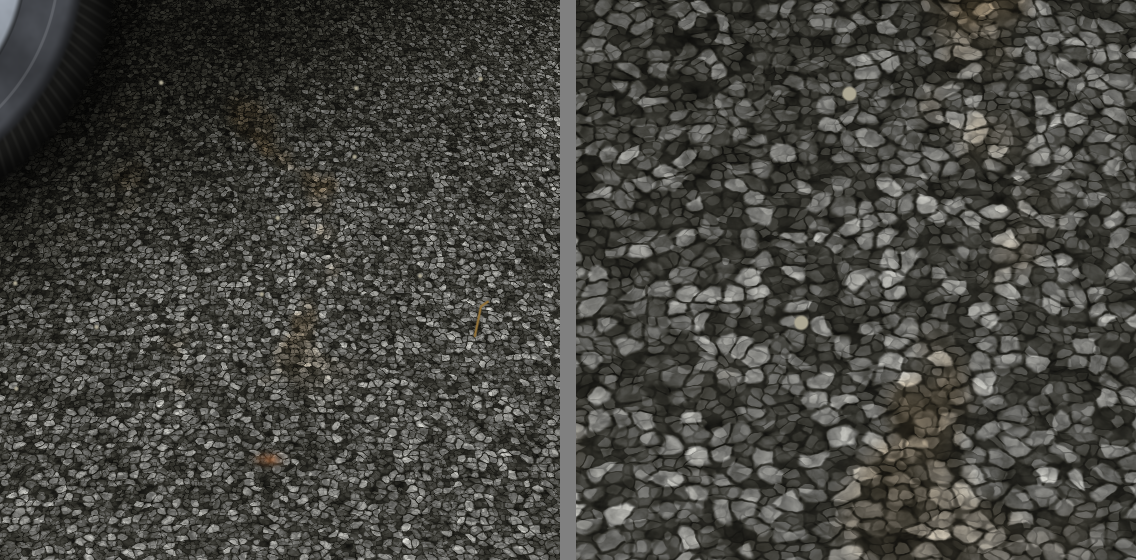
Left, the full canvas; right, a detail of the centre.
Reproduce this texture procedurally as a Shadertoy shader.

```glsl
vec2 hash2(vec2 p) {
    return fract(sin(vec2(dot(p, vec2(127.1, 311.7)), dot(p, vec2(269.5, 183.3)))) * 43758.5453);
}

float noise(vec2 p) {
    vec2 i = floor(p), f = fract(p);
    f = f * f * (3.0 - 2.0 * f);
    float low = mix(hash2(i).x, hash2(i + vec2(1, 0)).x, f.x);
    float high = mix(hash2(i + vec2(0, 1)).x, hash2(i + vec2(1, 1)).x, f.x);
    return mix(low, high, f.y);
}

float fbm(vec2 p) {
    float sum = 0.0, amp = 0.5;
    for (int i = 0; i < 4; i++) {
        sum += amp * noise(p);
        p = mat2(1.6, 1.2, -1.2, 1.6) * p + 5.3;
        amp *= 0.5;
    }
    return sum / 0.94;
}

// Angular, randomly turned stones: x = coverage, y = tone
vec2 chips(vec2 p) {
    vec2 cell = floor(p), f = fract(p);
    float nearest = 9.0, second = 9.0, tone = 0.0;
    for (int y = -1; y <= 1; y++)
    for (int x = -1; x <= 1; x++) {
        vec2 o = vec2(x, y);
        vec2 h = hash2(cell + o), k = hash2(cell + o + 37.2);
        vec2 r = o + 0.1 + 0.8 * h - f;
        float a = (k.x - 0.5) * 2.4;
        r = mat2(cos(a), sin(a), -sin(a), cos(a)) * r;
        r = abs(r * vec2(0.9, 1.15 + 0.5 * k.y));
        float d = mix(length(r), max(r.x + 0.4 * r.y, r.y), 0.5);
        if (d < nearest) {
            second = nearest;
            nearest = d;
            tone = fract(h.x * 7.0 + k.y * 5.0);
        } else {
            second = min(second, d);
        }
    }
    float cover = smoothstep(0.02, 0.28, second - nearest);
    return vec2(cover * (1.0 - smoothstep(0.5, 0.8, nearest)), tone);
}

float segment(vec2 p, vec2 a, vec2 b) {
    vec2 ab = b - a;
    return length(p - a - ab * clamp(dot(p - a, ab) / dot(ab, ab), 0.0, 1.0));
}

vec3 asphalt(vec2 uv) {
    // Ground plane: grains shrink towards the top
    float depth = 1.9 - uv.y;
    vec2 ground = 1.9 * vec2((uv.x - 0.5) / depth, -1.3 * log(depth));
    ground += 0.010 * (vec2(fbm(ground * 45.0), fbm(ground * 45.0 + 19.0)) - 0.5);

    vec2 coarse = chips(ground * 54.0 + 60.0);
    vec2 fine = chips(ground * 98.0 + 130.0);
    float facets = fbm(ground * 90.0);
    float patches = fbm(uv * 7.0 + 3.0);

    float light = 0.075 + 0.40 * coarse.x * pow(coarse.y, 1.2) * (0.6 + 0.8 * facets);
    light += 0.19 * fine.x * fine.y + 0.16 * (facets - 0.25);
    light *= mix(1.08, 0.88, uv.y) * (0.82 + 0.36 * patches);

    // Shade beside the wheel
    float shade = smoothstep(-0.38, 0.14, uv.y - 0.62 - 0.6 * uv.x + 0.12 * (patches - 0.5));
    light *= mix(1.0, 0.34, shade);
    light = max(light, 0.03);

    vec3 col = light * mix(vec3(1.0, 0.99, 0.85), vec3(1.0, 1.0, 0.97), smoothstep(0.1, 0.42, light));

    // Brown stains
    float stain = smoothstep(0.55, 0.75, fbm(uv * 9.0 + 21.0));
    stain *= 1.0 - smoothstep(0.1, 0.4, length(uv - vec2(0.42, 0.6)));
    col *= mix(vec3(1.0), vec3(1.05, 0.92, 0.74), stain);
    float rust = exp(-dot(uv - vec2(0.48, 0.18), (uv - vec2(0.48, 0.18)) * vec2(2500.0, 9000.0)));
    return mix(col, vec3(0.5, 0.31, 0.18) * (0.5 + facets), 0.75 * rust);
}

vec3 wheel(vec2 uv, float r, float px) {
    float grime = fbm(uv * 16.0);
    vec3 rubber = vec3(0.25, 0.26, 0.28) * (0.75 + 0.5 * grime);
    rubber += 0.09 * (1.0 - smoothstep(0.001, 0.004, abs(r - 0.375)));
    rubber *= 1.0 - 0.5 * smoothstep(0.395, 0.418, r);
    float angle = atan(uv.y - 1.07, uv.x + 0.27);
    float groove = smoothstep(0.2, 0.5, abs(fract(angle * 24.0 + r * 20.0) - 0.5));
    vec3 tread = vec3(0.105, 0.105, 0.10) * (0.6 + 0.4 * groove + 0.4 * grime);
    tread *= 1.0 - 0.6 * smoothstep(0.43, 0.48, r);
    vec3 col = mix(rubber, tread, smoothstep(0.414, 0.424, r));
    vec3 rim = vec3(0.60, 0.63, 0.67) * (0.85 + 0.3 * grime);
    rim *= 1.0 - 0.7 * smoothstep(0.305, 0.318, r);
    return mix(rim, col, smoothstep(-px, px, r - 0.318));
}

void mainImage(out vec4 fragColor, in vec2 fragCoord) {
    vec2 uv = fragCoord / iResolution.xy;
    float px = 1.0 / iResolution.y;
    vec3 col = asphalt(uv);

    // Dry straw
    float straw = min(segment(uv, vec2(0.848, 0.40), vec2(0.859, 0.453)),
                      segment(uv, vec2(0.859, 0.453), vec2(0.871, 0.461)));
    col = mix(col, vec3(0.58, 0.45, 0.22), 1.0 - smoothstep(0.002 - px, 0.002 + px, straw));

    // Scattered pale grit
    vec2 cell = floor(uv * 9.0), h = hash2(cell + 4.0);
    float grit = length((fract(uv * 9.0) - 0.2 - 0.6 * h) / 9.0);
    float size = 0.0045 * step(0.86, hash2(cell + 51.0).x);
    col = mix(col, vec3(0.68, 0.66, 0.58), step(0.001, size) * (1.0 - smoothstep(size - 2.0 * px, size + px, grit)));

    // Tyre with contact shadow
    float r = length(uv - vec2(-0.27, 1.07));
    col *= mix(0.45, 1.0, smoothstep(0.47, 0.58, r));
    col = mix(wheel(uv, r, px), col, smoothstep(0.468, 0.488, r));
    fragColor = vec4(col, 1.0);
}
```
